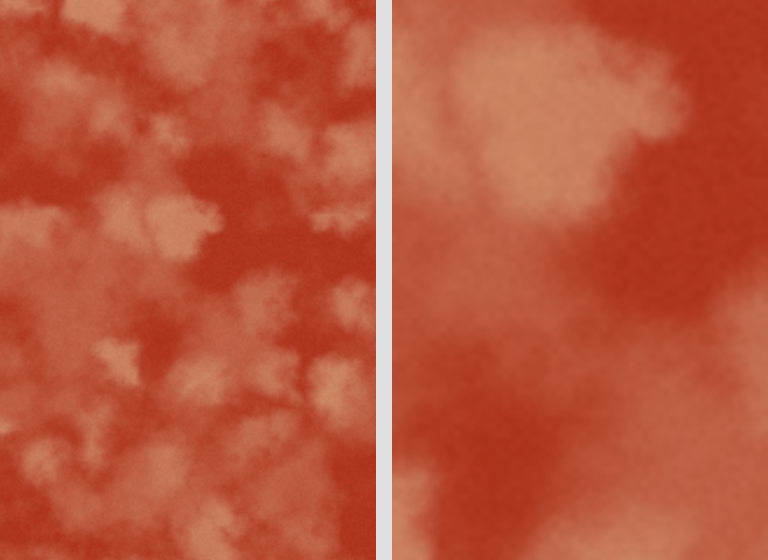
Left, the full canvas; right, a detail of the centre.
A WebGL 1 fragment shader for this texture:

```glsl
precision highp float;
// Weathered red surface with soft tan patches and a faint pinkish haze.
// Patches are paired rounded boxes scattered on a jittered grid, frayed by
// warped value noise; the top and bottom bands are mottled more finely.

uniform vec2 u_resolution;

#define CELL 0.135          // spacing of the patches, in canvas heights
#define PATCH_SHARE 0.62    // share of cells that hold a patch
#define PATCH_MIN 0.020     // half sizes of the patches
#define PATCH_MAX 0.050
#define EDGE_SOFTNESS 0.029
#define WARP 0.055          // large bending of the patch outlines
#define FRAY 0.032          // small raggedness of the patch outlines
#define HAZE 0.52           // strength of the haze between patches
#define MOTTLE 0.85         // contrast of the top and bottom bands
#define GRAIN 0.022
#define RED vec3(0.685, 0.208, 0.115)
#define TAN vec3(0.800, 0.530, 0.388)

float hash(vec2 p) {
  vec3 q = fract(vec3(p.xyx) * 0.1031);
  q += dot(q, q.yzx + 33.33);
  return fract((q.x + q.y) * q.z);
}

vec2 hash2(vec2 p) {
  return vec2(hash(p + 17.3), hash(p + 71.9));
}

float noise(vec2 p) {
  vec2 i = floor(p);
  vec2 f = fract(p);
  f = f * f * (3.0 - 2.0 * f);
  float low = mix(hash(i), hash(i + vec2(1.0, 0.0)), f.x);
  float high = mix(hash(i + vec2(0.0, 1.0)), hash(i + 1.0), f.x);
  return mix(low, high, f.y);
}

float fbm(vec2 p) {
  float sum = 0.0;
  float amplitude = 0.5;
  for (int i = 0; i < 5; i++) {
    sum += amplitude * noise(p);
    p = mat2(1.6, 1.2, -1.2, 1.6) * p + 13.7;
    amplitude *= 0.5;
  }
  return sum / 0.96875;
}

float roundedBox(vec2 p, vec2 halfSize) {
  float radius = 0.6 * min(halfSize.x, halfSize.y);
  vec2 q = abs(p) - halfSize + radius;
  return length(max(q, 0.0)) + min(max(q.x, q.y), 0.0) - radius;
}

// Coverage of the strongest patch near p
float patches(vec2 p, float fray) {
  vec2 home = floor(p / CELL);
  float cover = 0.0;
  for (int y = -1; y <= 1; y++) {
    for (int x = -1; x <= 1; x++) {
      vec2 id = home + vec2(float(x), float(y));
      vec2 jitter = hash2(id) - 0.5;
      vec2 shape = hash2(id + 40.0);
      vec2 q = p - (id + 0.5 + 0.55 * jitter) * CELL;
      vec2 size = mix(vec2(PATCH_MIN), vec2(PATCH_MAX), shape);

      // A smaller lobe leans out from a lower or upper corner
      vec2 lean = vec2(0.75, shape.x > 0.5 ? 0.55 : -0.55) * size;
      float d = min(roundedBox(q, size), roundedBox(q - lean, 0.6 * size));
      float soft = EDGE_SOFTNESS * mix(0.7, 1.2, hash(id + 90.0));
      float present = step(hash(id + 130.0), PATCH_SHARE);
      float strength = present * mix(0.4, 1.0, sqrt(hash(id + 170.0)));
      cover = max(cover, strength * (1.0 - smoothstep(-soft, soft, d + fray)));
    }
  }
  return cover;
}

void main() {
  vec2 p = gl_FragCoord.xy / u_resolution.y;

  // Noise that bends and frays the patches
  vec2 bend = vec2(fbm(p * 15.0 + 5.0), fbm(p * 15.0 + 55.0)) - 0.5;
  float fray = FRAY * (fbm(p * 42.0 + 8.0) - 0.5);
  float cover = patches(p + WARP * bend + 3.0 * CELL, fray);

  // Haze, with finer mottling toward the top and bottom
  float haze = HAZE * smoothstep(0.34, 0.72, fbm(p * 7.5 + 21.0));
  float band = smoothstep(0.28, 0.47, abs(p.y - 0.5));
  haze += band * MOTTLE * (fbm(p * 21.0 + 34.0) - 0.5);
  haze = clamp(haze, 0.0, 0.8);

  float tone = haze + cover * (1.0 - haze);
  tone += 0.07 * (fbm(p * 60.0) - 0.5);
  tone = clamp(tone, 0.0, 1.0);

  // Red to tan, slightly pinker halfway, with fine grain on top
  vec3 color = mix(RED, TAN, tone);
  color.b += 0.045 * tone * (1.0 - tone);
  color += GRAIN * (noise(p * 240.0) - 0.5);
  gl_FragColor = vec4(color, 1.0);
}
```
